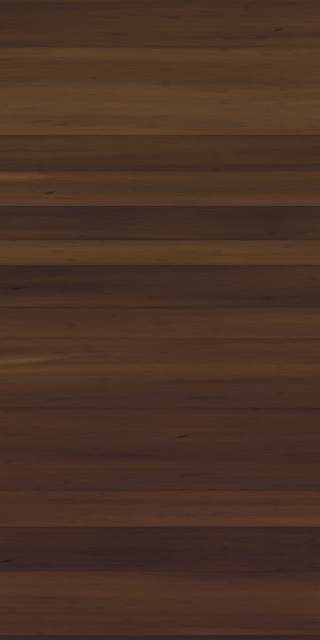
Reproduce this texture procedurally as a WebGL 1 fragment shader.

```glsl
precision highp float;
// Dark walnut veneer: fourteen full-width horizontal boards of uneven height.
// Step sums give each board its tone; stretched noise adds bands, grain and
// pores, and short loops scatter pale sapwood flares and dark flecks.
uniform vec2 u_resolution;

float hash(vec2 p) {
  return fract(sin(dot(p, vec2(127.1, 311.7))) * 43758.5453);
}

float noise(vec2 p) {
  vec2 i = floor(p), f = fract(p);
  f = f * f * (3.0 - 2.0 * f);
  return mix(mix(hash(i), hash(i + vec2(1.0, 0.0)), f.x),
             mix(hash(i + vec2(0.0, 1.0)), hash(i + vec2(1.0, 1.0)), f.x), f.y);
}

// Which of four board edges lie above depth y, smoothed over a pixel
vec4 passed(vec4 edges, float y) {
  float soft = 0.7 / u_resolution.y;
  return smoothstep(edges - soft, edges + soft, vec4(y));
}

// Thin dark seam just below the nearest of four edges
float seam(vec4 edges, float y) {
  vec4 d = (vec4(y) - edges) / 0.0022;
  return dot(exp(-d * d), vec4(1.0));
}

// Shade that fades out downward from the top of each board
float topShade(vec4 edges, float y) {
  vec4 d = vec4(y) - edges;
  return dot(step(0.0, d) * exp(-max(d, 0.0) / 0.012), vec4(1.0));
}

vec3 walnut(float tone) {
  vec3 dark = vec3(0.225, 0.157, 0.137);
  vec3 brown = vec3(0.31, 0.21, 0.15);
  vec3 golden = vec3(0.405, 0.275, 0.18);
  return mix(mix(dark, brown, clamp(tone * 2.0, -0.3, 1.0)),
             golden, clamp(tone * 2.0 - 1.0, 0.0, 1.5));
}

void main() {
  vec2 p = gl_FragCoord.xy / u_resolution;
  p.y = 1.0 - p.y; // depth from the top

  // Board edges, board number and base tone
  vec4 upper = vec4(0.074, 0.211, 0.267, 0.322);
  vec4 middle = vec4(0.375, 0.414, 0.480, 0.529);
  vec4 lower = vec4(0.638, 0.766, 0.823, 0.892);
  vec4 a = passed(upper, p.y), b = passed(middle, p.y), c = passed(lower, p.y);
  float last = passed(vec4(0.992), p.y).x;
  float board = floor(dot(a + b + c, vec4(1.0)) + last + 0.5);
  float tone = 0.47 + dot(a, vec4(0.25, -0.42, 0.30, -0.43))
             + dot(b, vec4(0.48, -0.43, 0.36, -0.16))
             + dot(c, vec4(-0.14, 0.18, -0.37, 0.34)) - 0.36 * last;

  // Gently bent growth bands, different in every board
  vec2 g = p + vec2(board * 7.3, 0.0);
  g.y += 0.012 * (noise(vec2(g.x * 1.6, p.y * 9.0)) - 0.5)
       + 0.006 * (hash(vec2(board, 3.0)) - 0.5) * p.x;
  tone += 0.36 * (noise(vec2(g.x * 0.8, g.y * 38.0)) - 0.5);
  tone += 0.22 * (noise(vec2(g.x * 1.3, g.y * 95.0)) - 0.5);

  // Fine grain lines and short pores
  tone += 0.15 * (noise(vec2(g.x * 3.0, g.y * 230.0)) - 0.5);
  tone += 0.09 * (noise(vec2(g.x * 28.0, g.y * 420.0)) - 0.5);
  tone -= 0.13 * smoothstep(0.76, 0.95, noise(vec2(g.x * 22.0, g.y * 310.0)));

  // Slow light and dark clouds along the length
  tone += 0.14 * (noise(vec2(g.x * 4.0, g.y * 14.0)) - 0.5);
  tone += 0.05 * (0.5 - p.x);

  // Shaded board tops and seams
  tone -= 0.10 * (topShade(upper, p.y) + topShade(middle, p.y) + topShade(lower, p.y));
  tone -= 0.16 * (seam(upper, p.y) + seam(middle, p.y) + seam(lower, p.y));

  // Pale sapwood flares tapering in from the left
  for (int i = 0; i < 2; i++) {
    float k = float(i);
    float line = 0.276 + 0.290 * k - 0.035 * k * p.x;
    float width = 0.0045 * (1.0 - smoothstep(0.0, 0.26, p.x)) + 0.0006;
    float d = (p.y - line) / width;
    tone += 0.5 * exp(-d * d) * (1.0 - smoothstep(0.08, 0.26, p.x));
  }

  // Small dark flecks
  float fleck = 0.0;
  for (int i = 0; i < 5; i++) {
    float k = float(i);
    vec2 center = vec2(hash(vec2(k, 5.0)), (k + 0.2 + 0.6 * hash(vec2(k, 9.0))) / 5.0);
    vec2 d = p - center;
    d.y += 0.08 * d.x;
    d /= vec2(0.012 + 0.012 * hash(vec2(k, 2.0)), 0.0018);
    fleck += exp(-dot(d, d));
  }

  // Colour, with redder wood toward the bottom
  vec3 color = walnut(tone);
  color *= mix(vec3(0.99, 1.02, 0.98), vec3(1.01, 0.97, 1.01), smoothstep(0.3, 0.8, p.y));
  color = mix(color, vec3(0.13, 0.07, 0.06), 0.6 * min(fleck, 1.0));
  gl_FragColor = vec4(color, 1.0);
}
```
